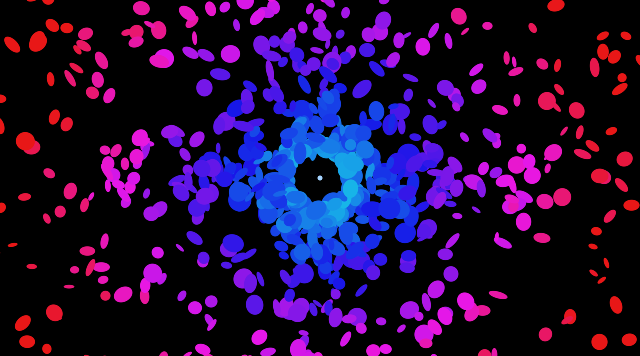
A Shadertoy shader for this background:

```glsl
// Tilted confetti discs scattered around a dark core, hue running from cyan to red with radius

const float DISC_COUNT = 840.0;

vec4 hash4(float n) {
    return fract(sin(n * vec4(12.9898, 78.233, 39.425, 53.117) + 1.7) * 43758.545);
}

vec3 hueToRgb(float hue) {
    vec3 ramp = clamp(abs(mod(hue * 6.0 + vec3(0.0, 4.0, 2.0), 6.0) - 3.0) - 1.0, 0.0, 1.0);
    return 0.91 * mix(vec3(1.0), ramp, 0.9);
}

// Approximate signed distance to an ellipse with the given half axes
float ellipseDistance(vec2 p, vec2 axes) {
    float k = length(p / axes);
    return k * (k - 1.0) / max(length(p / (axes * axes)), 1e-4);
}

void mainImage(out vec4 fragColor, in vec2 fragCoord) {
    vec2 p = (fragCoord - 0.5 * iResolution.xy) / iResolution.y;
    float pixel = 1.0 / iResolution.y;
    vec3 color = vec3(0.0);

    for (float i = 0.0; i < DISC_COUNT; i++) {
        // Crowded near the core, slightly gathered along the four axes
        vec4 rnd = hash4(i + 1.0);
        float radius = 0.08 + 0.95 * pow(rnd.x, 1.5);
        float angle = i * 2.39996;
        angle -= 0.1 * smoothstep(0.12, 0.22, radius) * sin(4.0 * angle);
        vec2 offset = p - radius * vec2(cos(angle), sin(angle));
        if (dot(offset, offset) > 0.0016) continue;

        // Random tilt squashes each disc into a turned ellipse
        float size = mix(0.014, 0.031, rnd.y) * mix(1.08, 0.92, smoothstep(0.2, 0.45, radius));
        float tilt = rnd.z * 3.14159;
        vec2 local = mat2(cos(tilt), -sin(tilt), sin(tilt), cos(tilt)) * offset;
        float d = ellipseDistance(local, size * vec2(1.0, mix(0.35, 1.0, rnd.w)));

        // Hue follows the radius with some variation
        float variation = fract(rnd.y * 37.0 + rnd.z * 11.0) - 0.5;
        float hue = min(0.53 + 0.56 * radius + 0.085 * variation, 1.0);
        color = mix(color, hueToRgb(hue), 1.0 - smoothstep(-0.5 * pixel, 0.5 * pixel, d));
    }

    // Pale dot at the center
    float coreDistance = length(p) - 0.007;
    color = mix(color, vec3(0.65, 0.83, 1.0), 1.0 - smoothstep(-0.5 * pixel, 0.5 * pixel, coreDistance));

    fragColor = vec4(color, 1.0);
}
```
